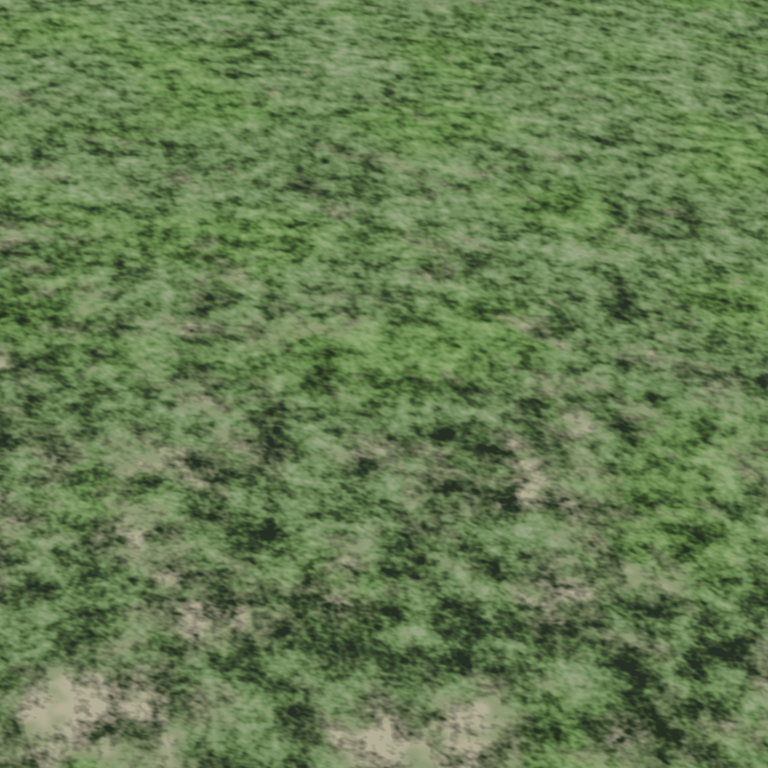
This texture is drawn by a three.js fragment shader. Its source:

```glsl
varying vec2 vUv;

// Grass tones, from shaded gaps to sunlit tips
const vec3 SHADOW_GREEN = vec3(0.15, 0.19, 0.14);
const vec3 DEEP_GREEN   = vec3(0.25, 0.33, 0.20);
const vec3 MID_GREEN    = vec3(0.35, 0.45, 0.27);
const vec3 LIGHT_GREEN  = vec3(0.44, 0.55, 0.36);
const vec3 PALE_TIP     = vec3(0.59, 0.65, 0.51);
const vec3 DRY_OLIVE    = vec3(0.42, 0.45, 0.34);
const vec3 BARE_SOIL    = vec3(0.56, 0.54, 0.47);
const vec3 LUSH_TINT    = vec3(0.96, 1.02, 0.88);

// Ground perspective
const float HORIZON = 1.6;
const float DEPTH_STRETCH = 2.0;
const float SLOPE = 0.12;

// Feature sizes and strengths
const float CLUMP_FREQ = 20.0;
const float PATCH_FREQ = 7.5;
const float LUSH_FREQ = 4.0;
const float SWELL_FREQ = 6.0;
const float SWELL_GAIN = 1.3;
const vec2  BLADE_FREQ = vec2(72.0, 115.0);
const float BLADE_GAIN = 1.5;
const float FINE_BLADE_GAIN = 1.1;
const float OCTAVE_GAIN = 0.74;
const float NEAR_CONTRAST = 3.1;
const float FAR_CONTRAST = 2.4;
const float FAR_LIFT = 0.55;
const float FINEST_DETAIL = 300.0;
const float NEAR_SOIL_LEVEL = 0.18;
const float FAR_SOIL_LEVEL = 0.80;

vec2 gradientAt(vec2 cell) {
  vec3 h = fract(cell.xyx * vec3(0.1031, 0.1030, 0.0973));
  h += dot(h, h.yzx + 33.33);
  float angle = 6.2832 * fract((h.x + h.y) * h.z);
  return vec2(cos(angle), sin(angle));
}

float gradientNoise(vec2 p) {
  vec2 i = floor(p);
  vec2 f = p - i;
  vec2 w = f * f * f * (f * (f * 6.0 - 15.0) + 10.0);
  vec2 e = vec2(1.0, 0.0);
  float a = dot(gradientAt(i), f);
  float b = dot(gradientAt(i + e.xy), f - e.xy);
  float c = dot(gradientAt(i + e.yx), f - e.yx);
  float d = dot(gradientAt(i + e.xx), f - e.xx);
  return mix(mix(a, b, w.x), mix(c, d, w.x), w.y);
}

// Layered noise whose octaves fade once they become too fine on the canvas
float groundNoise(vec2 ground, float freq, float rowDensity) {
  float sum = 0.0;
  float gain = 1.0;
  for (int octave = 0; octave < 4; octave++) {
    float visible = 1.0 - smoothstep(0.5, 1.0, freq * rowDensity / FINEST_DETAIL);
    sum += gain * visible * gradientNoise(ground * freq + 17.3 * float(octave));
    gain *= OCTAVE_GAIN;
    freq *= 2.0;
  }
  return sum;
}

float linearStep(float low, float high, float x) {
  return clamp((x - low) / (high - low), 0.0, 1.0);
}

// Evenly graded tones, without flat steps
vec3 grassRamp(float tone) {
  vec3 c = mix(SHADOW_GREEN, DEEP_GREEN, linearStep(-2.5, -1.2, tone));
  c = mix(c, MID_GREEN, linearStep(-1.2, -0.35, tone));
  c = mix(c, LIGHT_GREEN, linearStep(-0.35, 0.6, tone));
  return mix(c, PALE_TIP, linearStep(0.6, 2.6, tone));
}

void main() {
  // Project the canvas onto a receding, slightly tilted lawn
  float row = vUv.y + SLOPE * (vUv.x - 0.5);
  float depth = 1.0 / (HORIZON - row);
  vec2 ground = vec2((vUv.x - 0.5) * depth, DEPTH_STRETCH * depth) + 5.0;
  float rowDensity = DEPTH_STRETCH * depth * depth;
  float far = smoothstep(0.1, 1.0, row);

  // Clumps over broad swells, with two sizes of blades on top
  float clumps = groundNoise(ground, CLUMP_FREQ, rowDensity);
  float swell = gradientNoise(ground * SWELL_FREQ + 63.0);
  vec2 bladePoint = vec2(vUv.x + 0.3 * row, row) * BLADE_FREQ;
  float blades = BLADE_GAIN * gradientNoise(bladePoint);
  blades += FINE_BLADE_GAIN * gradientNoise(bladePoint * 1.9 + 7.7);
  float tone = clumps * mix(NEAR_CONTRAST, FAR_CONTRAST, far);
  tone += blades + SWELL_GAIN * swell + FAR_LIFT * far - 0.1;
  vec3 color = grassRamp(tone);

  // Broad areas of fresher growth
  float lush = gradientNoise(ground * LUSH_FREQ + 41.0);
  color *= mix(vec3(1.0), LUSH_TINT, smoothstep(-0.1, 0.4, lush));

  // Dry grass surrounding bare soil, denser toward the viewer
  float wear = groundNoise(ground + 23.0, PATCH_FREQ, rowDensity);
  float soilLevel = mix(NEAR_SOIL_LEVEL, FAR_SOIL_LEVEL, far);
  float dry = smoothstep(soilLevel - 0.5, soilLevel + 0.1, wear);
  float soil = smoothstep(soilLevel, soilLevel + 0.5, wear);
  float lit = smoothstep(-2.2, -0.2, tone);
  float shade = 1.0 + 0.2 * clamp(tone, -2.4, 1.5);
  color = mix(color, DRY_OLIVE * shade, 0.8 * dry * lit);
  color = mix(color, BARE_SOIL * shade, 0.85 * soil * lit);

  gl_FragColor = vec4(color, 1.0);
}
```
